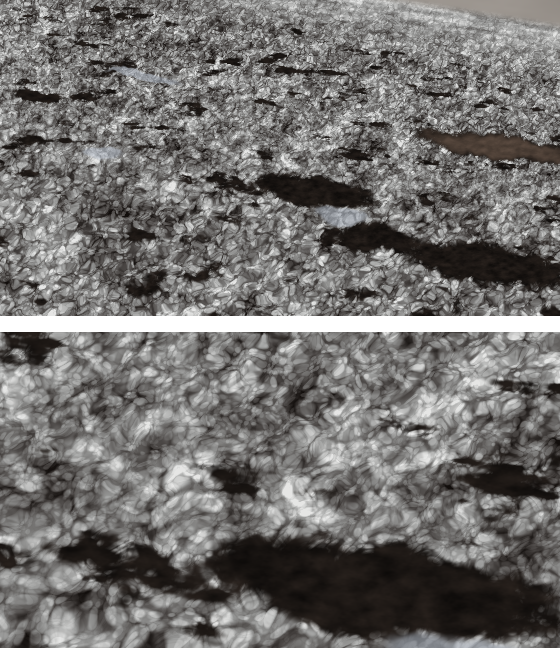
Top: the whole. Bottom: its middle third, enlarged.
Reproduce this texture procedurally as a Shadertoy shader.

```glsl
// Frosted volcanic ground: clumps of ice crystals over dark, bare soil.
// Jittered discs form the crystals, layered noise forms clumps and hollows,
// and grain size shrinks towards a slanted, misty far edge.

float hash(vec2 p) {
    vec3 a = fract(vec3(p.xyx) * 0.1031);
    a += dot(a, a.yzx + 33.33);
    return fract((a.x + a.y) * a.z);
}

float valueNoise(vec2 p) {
    vec2 i = floor(p), f = fract(p);
    f = f * f * (3.0 - 2.0 * f);
    return mix(mix(hash(i), hash(i + vec2(1, 0)), f.x),
               mix(hash(i + vec2(0, 1)), hash(i + vec2(1, 1)), f.x), f.y);
}

float fbm(vec2 p) {
    float sum = 0.0, amp = 0.53;
    for (int i = 0; i < 4; i++) {
        sum += amp * valueNoise(p);
        p = mat2(1.6, 1.2, -1.2, 1.6) * p + 17.3;
        amp *= 0.5;
    }
    return sum;
}

// Overlapping soft discs of random size and brightness
float crystals(vec2 p) {
    vec2 cell = floor(p);
    float bright = 0.0;
    for (int y = -1; y <= 1; y++)
    for (int x = -1; x <= 1; x++) {
        vec2 id = cell + vec2(x, y);
        vec2 centre = id + vec2(hash(id + 3.7), hash(id + 91.2));
        float radius = 0.5 + 0.4 * hash(id + 41.5);
        float disc = 1.0 - smoothstep(radius - 0.35, radius, length(p - centre));
        bright = max(bright, disc * hash(id + 157.1));
    }
    return bright;
}

// Signed tone of the ice crust, with clumps lit from above
float frost(vec2 p, float scale) {
    vec2 q = vec2(p.x - 0.25 * p.y, p.y * 1.1) * scale;
    q += 1.2 * vec2(valueNoise(q * 0.7), valueNoise(q * 0.7 + 53.0));
    float clump = fbm(q * 0.33) - 0.5;
    float relief = valueNoise(q * 0.45) - valueNoise(q * 0.45 + vec2(0.2, 0.5));
    return 0.6 * clump + 0.17 * relief
         + 0.34 * (crystals(q) - 0.45)
         + 0.24 * (crystals(q * 1.9 + 7.0) - 0.45);
}

// Positive inside a slightly tilted ellipse, one at its centre
float blob(vec2 p, vec2 centre, vec2 radius) {
    vec2 d = p - centre;
    d.y += 0.15 * d.x;
    return 1.0 - length(d / radius);
}

void mainImage(out vec4 fragColor, in vec2 fragCoord) {
    vec2 p = fragCoord / iResolution.y;
    p.x *= 1.7778 * iResolution.y / iResolution.x;

    // Distance below the slanted far edge
    float depth = 1.0 - 0.16 * (p.x - 1.27) - p.y;
    float near = smoothstep(0.0, 1.0, depth);
    float grain = mix(frost(p, 92.0), frost(p + 5.0, 50.0), near);
    grain /= sqrt(near * near + (1.0 - near) * (1.0 - near));

    // Ice tone, calmer and streaked near the far edge
    float rim = 1.0 - smoothstep(0.0, 0.2, depth);
    float streaks = fbm(vec2(p.x * 9.0, depth * 75.0)) - 0.5;
    float tone = 0.53 + 0.16 * (fbm(p * 3.0) - 0.5) + grain * (1.0 - 0.6 * rim);
    tone += rim * (0.1 + 0.5 * streaks);
    tone = clamp(tone, 0.06, 0.9);
    vec3 color = tone + mix(vec3(0.012, -0.004, -0.012), vec3(0.0, 0.002, -0.002),
                            smoothstep(0.2, 0.65, tone));

    // Scattered hollows and larger openings of bare soil
    vec2 rough = p + 0.05 * (vec2(fbm(p * 14.0), fbm(p * 14.0 + 31.0)) - 0.5);
    float hollow = 1.5 * (fbm(p * mix(vec2(13, 30), vec2(9, 15), near) + 4.0) - 0.68);
    float opening = blob(rough, vec2(1.0, 0.39), vec2(0.21, 0.048));
    opening = max(opening, blob(rough, vec2(1.55, 0.16), vec2(0.29, 0.065)));
    opening = max(opening, blob(rough, vec2(1.2, 0.24), vec2(0.14, 0.045)));
    float dusty = blob(rough, vec2(1.6, 0.53), vec2(0.3, 0.04));
    opening = max(max(opening, dusty), blob(rough, vec2(0.12, 0.69), vec2(0.09, 0.022)));
    float bare = max(hollow, 0.55 * opening) - 0.2 * grain - 0.4 * rim;
    float soilTone = 0.03 + 0.13 * fbm(p * vec2(45, 80));
    vec3 soil = soilTone * vec3(1.12, 0.92, 0.8);
    soil += vec3(0.2, 0.165, 0.14) * smoothstep(-0.1, 0.5, dusty);
    color = mix(color, soil, smoothstep(-0.05, 0.13, bare));

    // Smooth, bluish snow drifts
    float drift = blob(rough, vec2(0.45, 0.755), vec2(0.13, 0.014));
    drift = max(drift, blob(rough, vec2(1.09, 0.31), vec2(0.1, 0.032)));
    drift = max(drift, blob(rough, vec2(0.33, 0.51), vec2(0.07, 0.025)));
    vec3 snow = vec3(0.64, 0.66, 0.69) + 0.35 * grain;
    color = mix(color, snow, 0.85 * smoothstep(0.0, 0.35, drift));

    // Mist beyond the far edge
    vec3 mist = vec3(0.61, 0.585, 0.56) + 0.08 * (fbm(p * vec2(5, 12)) - 0.5);
    mist -= 0.5 * max(-depth - 0.03, 0.0);
    color = mix(color, mist, 1.0 - smoothstep(-0.015, 0.02, depth));

    fragColor = vec4(clamp(color, 0.0, 1.0), 1.0);
}
```
